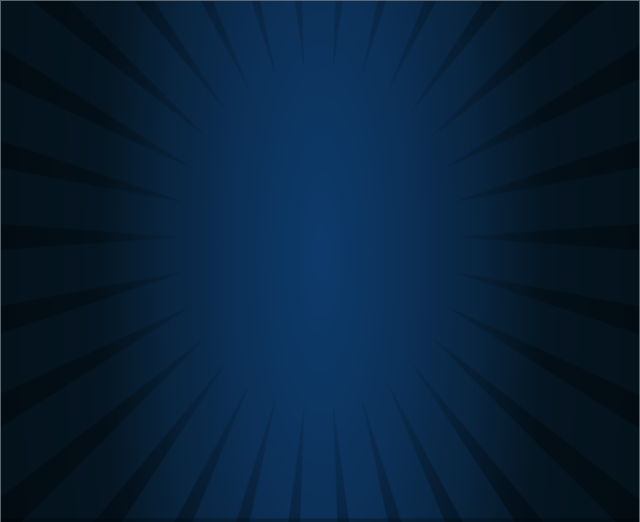
Give the GLSL for this background, as a WebGL 1 fragment shader.

```glsl
precision highp float;
// Deep blue oval glow with dark tapered rays pointing inward from the edges.

uniform vec2 u_resolution;

const float PI = 3.14159265;

// Glow: position and reach as fractions of the canvas
const vec2 GLOW_CENTER = vec2(0.502, 0.513);
const vec2 GLOW_RADIUS = vec2(0.5, 2.02);
const vec3 CORE_BLUE  = vec3(0.050, 0.230, 0.420);
const vec3 INNER_BLUE = vec3(0.046, 0.190, 0.345);
const vec3 MID_BLUE   = vec3(0.032, 0.138, 0.238);
const vec3 OUTER_BLUE = vec3(0.018, 0.083, 0.130);
const vec3 EDGE_BLUE  = vec3(0.017, 0.070, 0.108);

// Rays: tips lie on an ellipse, widths grow outward
const vec2 RAY_CENTER = vec2(0.498, 0.546);
const vec2 RAY_RADIUS = vec2(0.211, 0.316);
const float RAY_COUNT = 30.0;
const float RAY_SLOPE = 0.058;
const float RAY_DIM_NEAR = 0.12;
const float RAY_DIM_FAR = 0.32;

// Hairline frame on the top and sides, dark strip at the bottom
const vec3 FRAME_COLOR = vec3(0.42, 0.46, 0.49);
const float FRAME_WIDTH = 0.0013;
const float STRIP_HEIGHT = 0.007;
const float STRIP_DIM = 0.25;

vec3 glowColor(vec2 uv) {
  float d = length((uv - GLOW_CENTER) / GLOW_RADIUS);
  vec3 color = mix(CORE_BLUE, INNER_BLUE, clamp(d / 0.25, 0.0, 1.0));
  color = mix(color, MID_BLUE, clamp((d - 0.25) / 0.25, 0.0, 1.0));
  color = mix(color, OUTER_BLUE, clamp((d - 0.5) / 0.2, 0.0, 1.0));
  return mix(color, EDGE_BLUE, clamp((d - 0.7) / 0.3, 0.0, 1.0));
}

float rayShade(vec2 uv) {
  vec2 q = (uv - RAY_CENTER) / RAY_RADIUS;
  float radius = length(q);
  float spacing = 2.0 * PI / RAY_COUNT;
  float angle = atan(q.y, q.x);
  float offset = mod(angle + 0.5 * spacing, spacing) - 0.5 * spacing;
  float side = abs(radius * sin(offset)) - RAY_SLOPE * (radius - 1.0);
  float soft = 1.0 / (u_resolution.x * RAY_RADIUS.x);
  float ray = 1.0 - smoothstep(-soft, soft, side);
  ray *= smoothstep(1.0, 1.08, radius);
  return ray * mix(RAY_DIM_NEAR, RAY_DIM_FAR, smoothstep(1.0, 2.2, radius));
}

// Share of the pixel covered by a border of the given width
float coverage(float distancePx, float widthPx) {
  return clamp(widthPx - distancePx + 0.5, 0.0, 1.0);
}

void main() {
  vec2 uv = gl_FragCoord.xy / u_resolution;
  vec3 color = glowColor(uv) * (1.0 - rayShade(uv));

  // Bottom strip
  float strip = coverage(gl_FragCoord.y, STRIP_HEIGHT * u_resolution.y);
  color *= 1.0 - STRIP_DIM * strip;

  // Frame
  vec2 toEdge = u_resolution - gl_FragCoord.xy;
  float nearest = min(min(gl_FragCoord.x, toEdge.x), toEdge.y);
  float frame = coverage(nearest, FRAME_WIDTH * u_resolution.x);
  color = mix(color, FRAME_COLOR, frame);

  gl_FragColor = vec4(color, 1.0);
}
```
